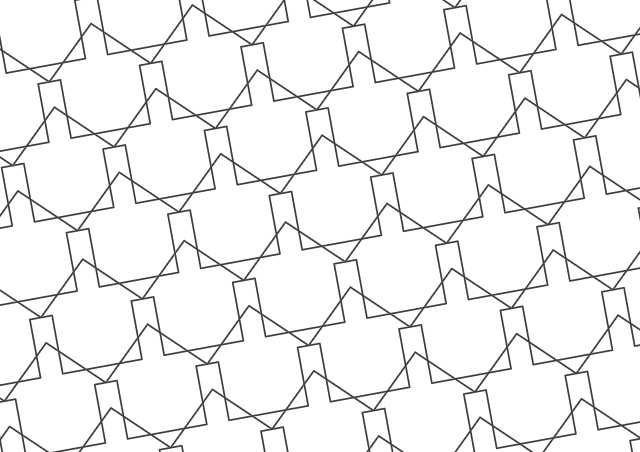
This pattern is drawn by a Shadertoy shader. Its source:

```glsl
// Thin dark line work on white: tilted rows of zigzags with an open-bottomed box
// hanging from every valley, the boxes joined by level lines. Each row is folded
// about its peaks, so four segment distances draw the whole repeat.

#define TILT 0.181                     // slope of the rows, radians
#define ANCHOR vec2(0.7127, 0.7008)    // one zigzag peak, in canvas heights
#define PERIOD 0.2281                  // peak to peak along a row
#define ROW_STEP vec2(0.1152, 0.1675)  // offset to the next row: along, down
#define SEAM_GAP vec2(-0.0013, 0.0069) // extra offset of the rows below the seam
#define ZIG_DEPTH 0.1103               // peak to valley
#define BOX_HALF 0.0250                // half width of a box
#define BOX_HEIGHT 0.1311
#define LINE_WIDTH 0.0038
#define INK vec3(0.24)
#define PAPER vec3(1.0)

float segmentDistance(vec2 p, vec2 a, vec2 b) {
    vec2 ap = p - a, ab = b - a;
    return length(ap - ab * clamp(dot(ap, ab) / dot(ab, ab), 0.0, 1.0));
}

// Distance to one row; p.x runs along it, p.y runs down from its peaks.
float rowDistance(vec2 p) {
    float halfPeriod = 0.5 * PERIOD;
    p.x = abs(mod(p.x + halfPeriod, PERIOD) - halfPeriod);

    vec2 valley = vec2(halfPeriod, ZIG_DEPTH);
    vec2 boxTop = valley - vec2(BOX_HALF, 0.0);
    vec2 boxFoot = boxTop + vec2(0.0, BOX_HEIGHT);

    float d = segmentDistance(p, vec2(0.0), valley);                  // zigzag
    d = min(d, segmentDistance(p, boxTop, valley));                   // box lid
    d = min(d, segmentDistance(p, boxTop, boxFoot));                  // box side
    return min(d, segmentDistance(p, vec2(0.0, boxFoot.y), boxFoot)); // level line
}

void mainImage(out vec4 fragColor, in vec2 fragCoord) {
    vec2 fromAnchor = fragCoord / iResolution.y - ANCHOR;
    vec2 along = vec2(cos(TILT), sin(TILT));
    vec2 down = vec2(along.y, -along.x);
    vec2 p = vec2(dot(fromAnchor, along), dot(fromAnchor, down));

    // Rows overlap, so test the neighbours as well
    float nearestRow = floor(p.y / ROW_STEP.y);
    float d = 1.0;
    for (int k = -2; k <= 1; k++) {
        float row = nearestRow + float(k);
        vec2 rowOrigin = row * ROW_STEP + SEAM_GAP * step(0.5, row);
        d = min(d, rowDistance(p - rowOrigin));
    }

    // Smooth the edge over one pixel
    float coverage = clamp((0.5 * LINE_WIDTH - d) * iResolution.y + 0.5, 0.0, 1.0);
    fragColor = vec4(mix(PAPER, INK, coverage), 1.0);
}
```
